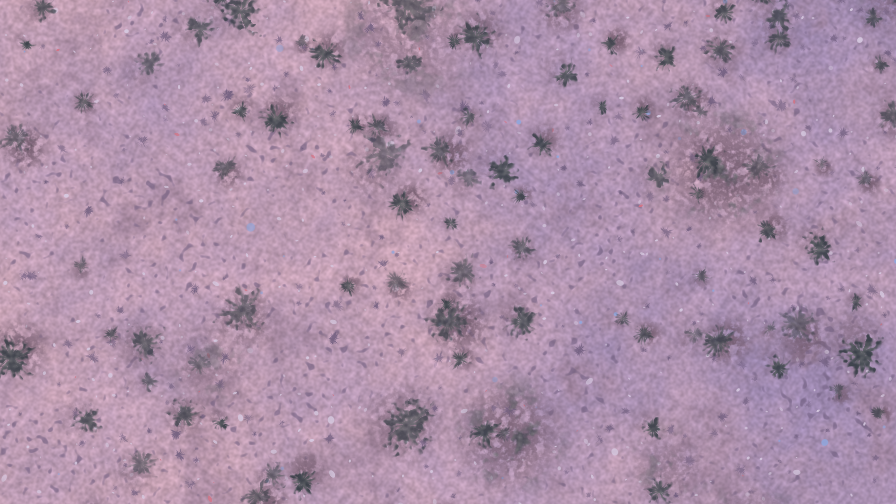
Give the GLSL for this texture, as a Shadertoy shader.

```glsl
// Dusty pink and lavender ground seen from above, dotted with dark weeds.
// Gradient noise colours and grains the soil; jittered grids place ragged
// plants, thickets of dry twigs, small debris and pale pebbles.
#define PINK_SOIL vec3(0.785, 0.640, 0.715)
#define LAVENDER_SOIL vec3(0.615, 0.535, 0.690)
#define DULL_SOIL vec3(0.600, 0.490, 0.585)
#define DRY_TWIG vec3(0.43, 0.34, 0.41)
#define LEAF_DARK vec3(0.21, 0.24, 0.27)
#define LEAF_LIGHT vec3(0.43, 0.45, 0.45)
#define DEBRIS vec3(0.43, 0.36, 0.49)
#define PEBBLE vec3(0.84, 0.79, 0.88)
#define GRAIN 0.13
#define PLANT_DENSITY 0.38
#define TAU 6.2831853

vec2 hash2(vec2 p) {
    vec3 q = fract(p.xyx * vec3(0.1031, 0.1030, 0.0973));
    q += dot(q, q.yzx + 33.33);
    return fract((q.xx + q.yz) * q.zy);
}

vec2 gradientAt(vec2 cell) {
    float angle = TAU * hash2(cell + 57.0).x;
    return vec2(cos(angle), sin(angle));
}

float gradientNoise(vec2 p) {
    vec2 i = floor(p), f = fract(p);
    vec2 u = f * f * f * (f * (f * 6.0 - 15.0) + 10.0);
    vec2 e = vec2(0.0, 1.0);
    float low = mix(dot(gradientAt(i), f), dot(gradientAt(i + e.yx), f - e.yx), u.x);
    float high = mix(dot(gradientAt(i + e.xy), f - e.xy), dot(gradientAt(i + 1.0), f - 1.0), u.x);
    return mix(low, high, u.y);
}

float fbm(vec2 p) {
    float sum = 0.0, gain = 0.6;
    for (int i = 0; i < 4; i++) {
        sum += gain * gradientNoise(p);
        p = mat2(1.6, 1.2, -1.2, 1.6) * p + 7.3;
        gain *= 0.55;
    }
    return sum;
}

// One plant: many uneven short leaves around a ragged centre
float rosette(vec2 q, float radius, float ragged, vec2 seed) {
    float leaves = 11.0 + floor(8.0 * seed.x);
    float turn = (atan(q.y, q.x) / TAU + 0.5) * leaves + 0.5 * ragged;
    float side = abs(fract(turn) - 0.5) * 2.0;
    float leafLength = mix(0.6, 1.2, hash2(vec2(floor(turn), seed.y * 91.0)).x);
    float reach = radius * leafLength * mix(1.0, 0.6, side);
    float soft = 0.002 + 0.26 * radius;
    return smoothstep(soft, -soft, length(q) + 0.75 * radius * ragged - reach);
}

// Scattered plants: x is leaf cover, y is the dry halo around them
vec2 plants(vec2 p, float cell, vec2 radii, float density, float ragged, float seed) {
    vec2 cover = vec2(0.0), home = floor(p / cell);
    for (int y = -1; y <= 1; y++)
    for (int x = -1; x <= 1; x++) {
        vec2 id = home + vec2(x, y);
        vec2 pick = hash2(id + seed), shape = hash2(id + seed + 31.7);
        float crowding = 0.12 * (id.x * cell - 0.9) + 0.6 * gradientNoise(id * cell * 3.0 + 4.0);
        if (pick.x > density + crowding) continue;
        vec2 q = p - (id + 0.1 + 0.8 * hash2(id + seed + 12.3)) * cell;
        float radius = mix(radii.x, radii.y, pick.y * pick.y);
        float leaf = rosette(q, radius, ragged, shape) * mix(0.55, 1.0, shape.y);
        vec2 lean = radius * (shape - 0.5) * 1.6;
        float halo = smoothstep(2.2 * radius, 0.3 * radius, length(q - lean));
        cover = max(cover, vec2(leaf, halo * mix(0.3, 1.0, shape.x)));
    }
    return cover;
}

// Pale stones with a few red and blue scraps
vec4 pebbles(vec2 p, float cell, float seed) {
    vec2 id = floor(p / cell), pick = hash2(id + seed), shape = hash2(id + seed + 8.1);
    vec2 q = p - (id + 0.25 + 0.5 * hash2(id + seed + 3.9)) * cell;
    float c = cos(TAU * shape.x), s = sin(TAU * shape.x);
    q = mat2(c, s, -s, c) * q * vec2(1.0, 1.0 + shape.y);
    float radius = cell * mix(0.05, 0.14, pick.y * pick.y);
    float cover = smoothstep(radius + 0.0015, radius - 0.0015, length(q)) * step(pick.x, 0.24);
    vec3 color = mix(PEBBLE, vec3(0.83, 0.45, 0.52), step(0.93, shape.y));
    color = mix(color, vec3(0.57, 0.65, 0.86), step(shape.y, 0.06));
    return vec4(color, cover * mix(0.45, 0.95, shape.x));
}

void mainImage(out vec4 fragColor, in vec2 fragCoord) {
    vec2 p = fragCoord / iResolution.y;
    vec2 tilted = mat2(0.8, 0.6, -0.6, 0.8) * p;

    // Soil: broad drifts, dull patches, mottling and fine grit
    float drift = 0.36 + 1.1 * fbm(p * 2.0 + 11.0) + 0.30 * (p.x - 0.9) + 0.35 * fbm(p * 17.0);
    vec3 color = mix(PINK_SOIL, LAVENDER_SOIL, clamp(drift, -0.05, 1.0));
    float dull = smoothstep(0.05, 0.45, fbm(p * 6.0 + 31.0) + 0.3 * fbm(p * 26.0));
    color = mix(color, DULL_SOIL, 0.6 * dull);
    float grit = gradientNoise(tilted * 75.0) + 0.9 * gradientNoise(tilted.yx * 137.0 + 5.0);
    color *= 1.0 + GRAIN * grit + 0.08 * fbm(p * 8.0 + 3.0);

    // Dark crumbs and pebbles
    float crumbs = smoothstep(0.32, 0.60, gradientNoise(tilted * 62.0 + 19.0) + 0.5 * fbm(p * 4.0));
    color = mix(color, DEBRIS, 0.6 * crumbs);
    vec4 stone = pebbles(p, 0.034, 2.0);
    color = mix(color, stone.rgb, stone.a);
    stone = pebbles(p + 0.4, 0.061, 44.0);
    color = mix(color, stone.rgb, stone.a);

    // Weeds of three sizes and wide thickets, with dry twigs under the green
    float ragged = gradientNoise(tilted * 62.0 + 8.0) + 0.7 * gradientNoise(p * 118.0);
    vec2 large = plants(p, 0.21, vec2(0.026, 0.050), PLANT_DENSITY, ragged, 5.0);
    vec2 medium = plants(p, 0.105, vec2(0.012, 0.027), PLANT_DENSITY, ragged, 71.0);
    vec2 small = plants(p, 0.052, vec2(0.004, 0.011), PLANT_DENSITY, ragged, 133.0);
    float thicket = plants(p, 0.40, vec2(0.050, 0.085), PLANT_DENSITY, ragged, 211.0).y;
    float twigs = 1.0 - smoothstep(0.03, 0.30, abs(fbm(p * 34.0 + 2.0)));
    color = mix(color, DRY_TWIG, 0.85 * twigs * max(thicket, max(large.y, medium.y)));
    color = mix(color, DEBRIS, 0.85 * small.x);
    float bushes = thicket * smoothstep(0.05, 0.30, fbm(p * 15.0 + 6.0) + 0.15 * ragged);
    float leaf = max(bushes, max(large.x, medium.x));
    float tone = clamp(0.36 + 0.9 * ragged, 0.0, 1.0);
    color = mix(color, mix(LEAF_DARK, LEAF_LIGHT, tone), 0.92 * leaf);

    fragColor = vec4(clamp(color, 0.0, 1.0), 1.0);
}
```
